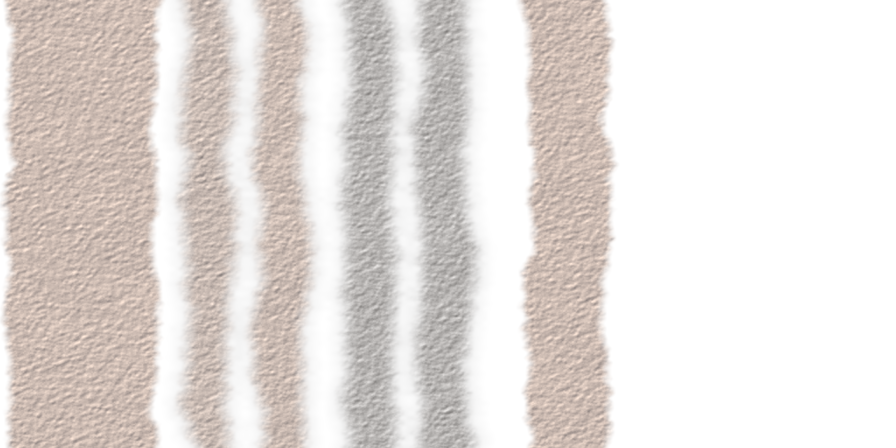
Write a Shadertoy shader that draws this pattern.

```glsl
// Soft-edged vertical bands of grainy beige and grey plaster on white.
#define GRAIN_SCALE vec2(75.0, 135.0)
#define GRAIN_TILT 0.4
#define GRAIN_DEPTH 0.25
#define EDGE_WOBBLE 0.024
#define EDGE_FUZZ 0.010
#define SWAY 0.007
#define SWAY_PERIOD 0.45
#define HALO_STRENGTH 0.05
#define BEIGE vec3(0.800, 0.733, 0.697)
#define GREY vec3(0.715, 0.704, 0.696)

const int BAND_COUNT = 6;

// Each band: centre, half width, edge softness, greyness (units of canvas height)
const vec4 bands[BAND_COUNT] = vec4[BAND_COUNT](
    vec4(0.184, 0.163, 0.014, 0.0),
    vec4(0.464, 0.046, 0.026, 0.2),
    vec4(0.628, 0.050, 0.024, 0.1),
    vec4(0.822, 0.047, 0.026, 1.0),
    vec4(0.988, 0.052, 0.024, 1.0),
    vec4(1.267, 0.088, 0.014, 0.0));

float hash(vec2 p) {
    return fract(sin(dot(p, vec2(12.9898, 78.233))) * 43758.5453);
}

float noise(vec2 p) {
    vec2 cell = floor(p);
    vec2 f = fract(p);
    f = f * f * (3.0 - 2.0 * f);
    return mix(mix(hash(cell), hash(cell + vec2(1, 0)), f.x),
               mix(hash(cell + vec2(0, 1)), hash(cell + vec2(1, 1)), f.x), f.y);
}

// Ragged offset of one band edge along its height
float edgeOffset(float y, float seed) {
    float broad = noise(vec2(y * 11.0, seed)) - 0.5;
    float fine = noise(vec2(y * 38.0, seed + 40.0)) - 0.5;
    return EDGE_WOBBLE * broad + EDGE_FUZZ * fine;
}

// Tilted two-octave height field of the plaster
float grainHeight(vec2 p) {
    float c = cos(GRAIN_TILT), s = sin(GRAIN_TILT);
    vec2 q = mat2(c, -s, s, c) * p * GRAIN_SCALE;
    return 0.6 * noise(q) + 0.4 * noise(q * 1.9 + 17.0);
}

void mainImage(out vec4 fragColor, in vec2 fragCoord) {
    vec2 p = fragCoord / iResolution.y;

    // Plaster relief lit from the upper left
    float relief = grainHeight(p) - grainHeight(p + vec2(-0.004, 0.005));
    float patches = noise(p * vec2(9.0, 22.0)) - 0.5;
    float light = GRAIN_DEPTH * relief + 0.03 * patches;
    light += 0.035 * (hash(floor(p * 256.0)) - 0.5);

    float sway = SWAY * cos(6.2832 * (p.y - 0.43) / SWAY_PERIOD);
    float fuzz = EDGE_FUZZ * (noise(p * vec2(60.0, 90.0)) - 0.5);
    vec3 color = vec3(1.0);

    for (int i = 0; i < BAND_COUNT; i++) {
        vec4 band = bands[i];
        float seed = float(i) * 7.0;
        float thin = step(band.y, 0.06);
        float x = p.x - band.x - sway * thin;
        float left = -band.y + edgeOffset(p.y, seed + 1.0);
        float right = band.y + edgeOffset(p.y, seed + 4.0);
        float inside = min(x - left, right - x) + fuzz;

        // Pale halo, then the band itself; warm lights, cool shadows
        float halo = HALO_STRENGTH * thin * smoothstep(-0.055, 0.0, inside);
        color -= halo * color;
        vec3 warmth = mix(vec3(1.12, 1.0, 0.88), vec3(1.0), band.w);
        vec3 plaster = mix(BEIGE, GREY, band.w) + light * warmth;
        color = mix(color, plaster, smoothstep(-band.z, band.z, inside));
    }

    fragColor = vec4(clamp(color, 0.0, 1.0), 1.0);
}
```
